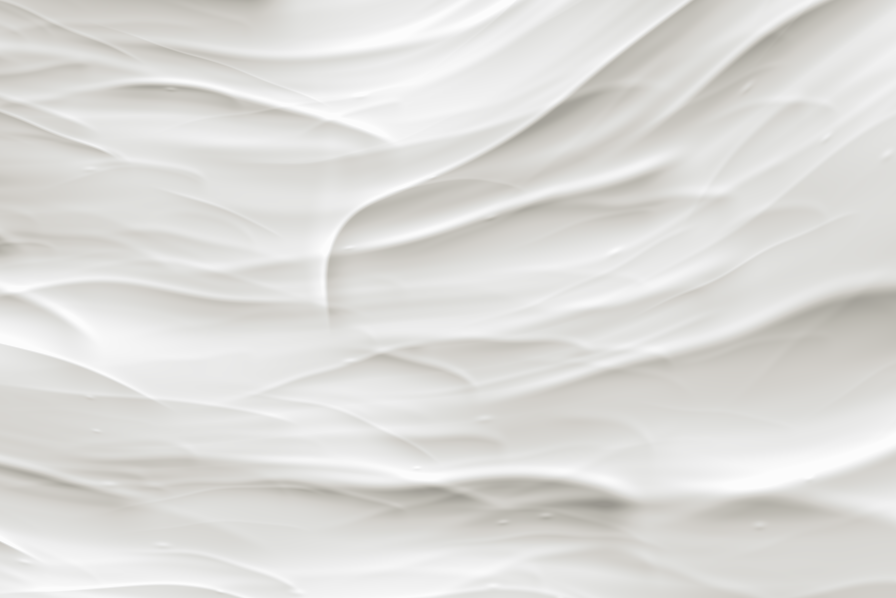
Reproduce this texture procedurally as a WebGL 2 fragment shader.

```glsl
#version 300 es
precision highp float;
uniform vec2 u_resolution;
out vec4 outColor;

// Palette, dark to light
const vec3 CREASE = vec3(0.60, 0.59, 0.56);
const vec3 DEEP = vec3(0.73, 0.72, 0.69);
const vec3 SHADE = vec3(0.82, 0.81, 0.79);
const vec3 BODY = vec3(0.87, 0.87, 0.86);
const vec3 LIGHT = vec3(0.93, 0.93, 0.93);
const vec3 GLOSS = vec3(0.99);
// Tone is measured in palette steps: 0 = DEEP, 3 = LIGHT
const float BASE_TONE = 2.40;
const float SHADOW_DEPTH = 1.9;
const float CREST_GAIN = 1.2;
const float RIM_GAIN = 0.65;
const float LARGE_FOLDS = 1.5;
const float SMALL_FOLDS = 0.8;
const float STREAK_GAIN = 0.29;
const float SWELL_GAIN = 0.72;
const float GLINT_GAIN = 1.0;
const vec2 FOLD_CELL = vec2(0.60, 0.10);
const float SMALL_SCALE = 0.42;
const float SHADOW_REACH = 0.14;
const float CREST_REACH = 0.06;
const vec2 GLINT_CELL = vec2(0.11, 0.05);

vec3 hash3(vec2 p) {
    vec3 q = fract(vec3(p.xyx) * vec3(0.1031, 0.1030, 0.0973));
    q += dot(q, q.yxz + 33.33);
    return fract((q.xxy + q.yzz) * q.zyx);
}

// Straightens the strokes: they dip on the left and sweep up on the right
vec2 flowSpace(vec2 p) {
    p.y += 0.014 * sin(p.x * 5.3 + p.y * 4.0) + 0.007 * sin(p.x * 11.0 - p.y * 9.0 + 1.7);
    float r = max(p.x - 0.35, 0.0);
    float sweep = r * r / (1.0 + 0.8 * r * r);
    return vec2(p.x, p.y + 0.13 * p.x - (0.15 + 0.75 * p.y) * sweep);
}

// Bright crest above an edge, soft shadow below it
float foldProfile(float d, float softness, float reach) {
    float crest = max(1.0 - d / (CREST_REACH * reach), 0.0);
    float shadow = max(1.0 + d / (SHADOW_REACH * reach), 0.0);
    float above = smoothstep(-softness, softness, d);
    float rim = exp(-pow((d - 0.003) / (0.002 + softness * 0.5), 2.0));
    return mix(-SHADOW_DEPTH * shadow * shadow, CREST_GAIN * crest * crest, above) + RIM_GAIN * rim;
}

// Scattered arched folds with blunt right ends, one per jittered cell
float folds(vec2 uv, float seed, float blur, float tilt) {
    vec2 home = floor(uv / FOLD_CELL);
    float sum = 0.0;
    for (int j = -3; j <= 3; j++) {
        for (int i = -1; i <= 1; i++) {
            vec2 id = home + vec2(i, j);
            vec3 place = hash3(id + seed);
            vec3 form = hash3(id + seed + 54.0);
            vec2 q = uv - (id + place.xy) * FOLD_CELL;
            float t = q.x / mix(0.22, 0.60, place.z);
            float tip = max(t, 0.0);
            float arch = mix(-0.02, 0.07, form.x) * (1.0 - t * t) - 0.03 * tip * tip * tip * tip;
            float d = q.y - arch - tilt * (place.y - 0.5) * q.x - 0.004 * sin(q.x * 17.0 + form.z * 6.3);
            float fade = smoothstep(-1.0, -0.1, t) * smoothstep(1.0, 0.78, t);
            float strength = mix(0.12, 1.05, form.y * form.y);
            float softness = blur * mix(0.0025, 0.014, form.z);
            sum += fade * strength * foldProfile(d, softness, mix(0.45, 1.05, form.z));
        }
    }
    return sum;
}

// One large stroke with a blunt front that rises to the upper right
float mainStroke(vec2 p) {
    float q = p.x - 0.54 - 0.012 * sin(p.y * 19.0);
    float s = max(q, 0.0);
    float front = exp(-s / 0.022);
    float edge = 0.64 + 0.28 * s + 0.5 * s * s - 0.19 * front;
    float slope = 0.28 + s + 8.6 * front;
    float d = (p.y - edge) * inversesqrt(1.0 + slope * slope);
    float fade = smoothstep(-0.025, 0.012, q) * smoothstep(0.42, 0.54, p.y);
    return fade * foldProfile(d, 0.006, 1.0);
}

// Fine drag lines along the flow, some of them cusped
float streaks(vec2 uv) {
    float a = sin(uv.y * 62.0 + 2.2 * sin(uv.x * 2.1 + uv.y * 8.0));
    float b = 1.2 - 2.0 * abs(sin(uv.y * 58.0 + 2.1 * sin(uv.x * 2.7 - uv.y * 13.0) + 1.3));
    float c = sin(uv.y * 237.0 + 3.0 * sin(uv.x * 1.9 + uv.y * 21.0) + 4.1);
    float patches = 0.5 + 0.5 * sin(uv.x * 5.1 + 3.0 * sin(uv.y * 11.0));
    return a * 0.75 + patches * (b * 0.8 + c * 0.4);
}

// Broad light and dark swells
float swells(vec2 uv) {
    return sin(uv.y * 15.0 + 1.6 * sin(uv.x * 2.6 + 0.8))
         + 0.75 * sin(uv.x * 4.3 - uv.y * 9.0 + 1.4 * sin(uv.y * 7.0))
         + 0.45 * sin(uv.x * 7.0 + uv.y * 16.0 + 1.5 * sin(uv.x * 3.0 - uv.y * 8.0));
}

// Sparse flat bubbles, lit above and dark below
float glints(vec2 uv) {
    vec2 id = floor(uv / GLINT_CELL);
    vec3 h = hash3(id + 131.0);
    vec2 q = uv - (id + 0.3 + 0.4 * h.xy) * GLINT_CELL;
    q /= mix(vec2(0.006, 0.0025), vec2(0.014, 0.005), h.y);
    return step(0.87, h.z) * exp(-dot(q, q)) * (0.3 + 1.4 * q.y);
}

void main() {
    vec2 p = gl_FragCoord.xy / u_resolution.y;
    vec2 uv = flowSpace(p);
    float churn = 0.6 + 0.4 * sin(uv.x * 4.0 + 2.5 * sin(uv.y * 6.0) + 3.4);
    vec2 gap = (p - vec2(0.53, 0.54)) / vec2(0.10, 0.13);
    float calm = 1.0 - 0.8 * exp(-dot(gap, gap));
    float tone = BASE_TONE + mainStroke(p) + calm * LARGE_FOLDS * folds(uv, 17.0, 1.0, 0.16);
    tone += calm * SMALL_FOLDS * churn * folds(uv / SMALL_SCALE, 203.0, 2.0, 0.6);
    tone += STREAK_GAIN * streaks(uv) + SWELL_GAIN * swells(uv) + GLINT_GAIN * glints(uv);
    tone -= 0.9 * smoothstep(0.35, 0.0, length(p - vec2(0.0, 0.95)));
    vec3 color = mix(CREASE, DEEP, clamp(tone + 1.0, 0.0, 1.0));
    color = mix(color, SHADE, clamp(tone, 0.0, 1.0));
    color = mix(color, BODY, clamp(tone - 1.0, 0.0, 1.0));
    color = mix(color, LIGHT, clamp(tone - 2.0, 0.0, 1.0));
    outColor = vec4(mix(color, GLOSS, clamp(tone - 3.0, 0.0, 1.0)), 1.0);
}
```
